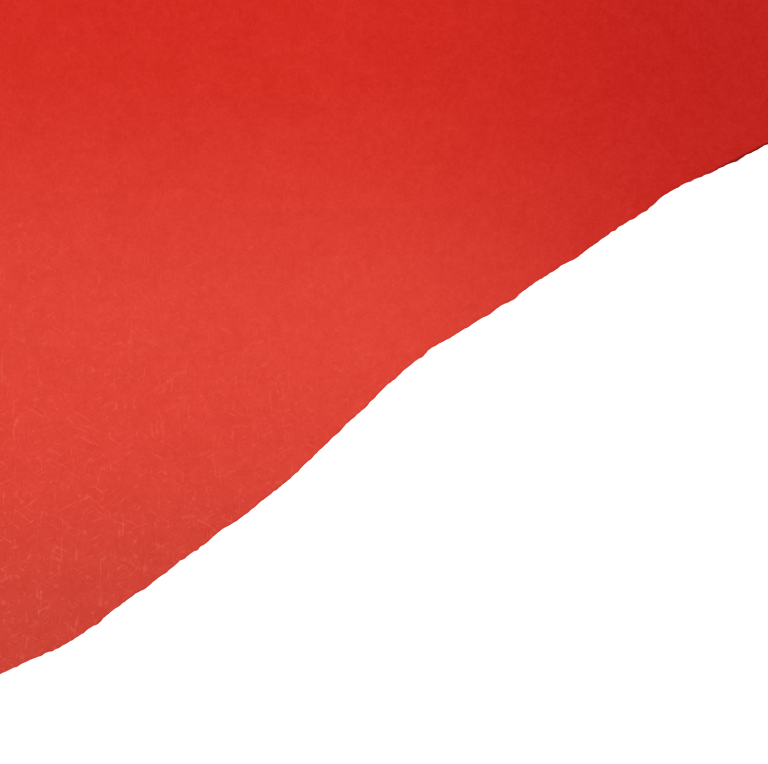
This background is drawn by a WebGL 1 fragment shader. Its source:

```glsl
precision highp float;
uniform vec2 u_resolution;

#define TOP_RED vec3(0.835, 0.175, 0.135)
#define MID_RED vec3(0.875, 0.268, 0.215)
#define LOW_RED vec3(0.805, 0.262, 0.212)
#define CORNER_RED vec3(0.735, 0.125, 0.110)
#define BACKDROP vec3(1.0)
#define TEAR_SIZE 0.0055
#define GRAIN 0.035
#define FIBRE 0.09

float hash(vec2 p) {
  p = fract(p * vec2(0.1031, 0.1137));
  p += dot(p, p.yx + 33.33);
  return fract((p.x + p.y) * p.x * 17.0);
}

float noise(vec2 p) {
  vec2 i = floor(p);
  vec2 f = fract(p);
  f = f * f * (3.0 - 2.0 * f);
  return mix(mix(hash(i), hash(i + vec2(1.0, 0.0)), f.x),
             mix(hash(i + vec2(0.0, 1.0)), hash(i + 1.0), f.x), f.y);
}

// Broad sweep of the sheet: a slope bent by a sine series
float sweep(float x) {
  float a = 3.14159 * x;
  return 0.1185 + 0.6915 * x
       + 0.0158 * sin(a) - 0.0252 * sin(2.0 * a) - 0.0069 * sin(3.0 * a)
       - 0.0022 * sin(4.0 * a) + 0.0023 * sin(5.0 * a)
       - 0.0042 * sin(6.0 * a) - 0.0020 * sin(7.0 * a);
}

// Irregular nibbles along the torn edge
float tear(vec2 p) {
  float sum = 0.0;
  float amplitude = 1.0;
  float frequency = 24.0;
  for (int i = 0; i < 4; i++) {
    sum += amplitude * (noise(p * frequency + 7.3 * float(i)) - 0.5);
    amplitude *= 0.6;
    frequency *= 2.1;
  }
  return TEAR_SIZE * sum;
}

// Short, thin pale strands at scattered angles
float fibres(vec2 p) {
  float sum = 0.0;
  for (int i = 0; i < 3; i++) {
    float angle = 0.5 + 1.05 * float(i);
    float c = cos(angle);
    float s = sin(angle);
    vec2 q = mat2(c, -s, s, c) * p;
    float strand = noise(q * vec2(85.0, 390.0) + 31.0 * float(i));
    sum += smoothstep(0.78, 1.0, strand);
  }
  return sum;
}

// Light falling over the sheet, strongest left of the middle
vec3 paperLight(vec2 p) {
  vec3 colour = mix(MID_RED, TOP_RED, smoothstep(0.58, 1.02, p.y + 0.06 * p.x));
  colour = mix(colour, LOW_RED, smoothstep(0.46, 0.12, p.y - 0.12 * p.x));
  float shade = smoothstep(0.42, 1.12, p.x + 0.22 * (p.y - 0.7));
  return mix(colour, CORNER_RED, 0.85 * shade);
}

void main() {
  vec2 p = gl_FragCoord.xy / u_resolution;
  float pixel = 1.0 / min(u_resolution.x, u_resolution.y);

  // Distance above the tear, corrected for its average slope
  float edge = (p.y - sweep(p.x) - tear(p)) * 0.82;
  float cover = smoothstep(-0.7 * pixel, 0.7 * pixel, edge);

  // Paper tone, grain and fibres
  vec3 paper = paperLight(p);
  float grain = 0.6 * noise(p * 430.0) + 0.4 * noise(p * 160.0 + 19.0) - 0.5;
  float cloud = noise(p * 34.0) + noise(p * 75.0 + 5.0) - 1.0;
  paper += GRAIN * grain + 0.008 * cloud;
  float worn = smoothstep(0.95, 0.2, p.y + 0.35 * p.x);
  paper += FIBRE * fibres(p) * mix(0.12, 0.6, worn) * vec3(0.5, 1.0, 0.9);

  // Thin rim, with a darker underside where the sheet curls at right
  float rim = 1.0 - smoothstep(0.0, 0.004, edge);
  float curl = smoothstep(0.90, 0.96, p.x);
  paper *= 1.0 - rim * mix(0.04, 0.38, curl);

  gl_FragColor = vec4(mix(BACKDROP, paper, cover), 1.0);
}
```
